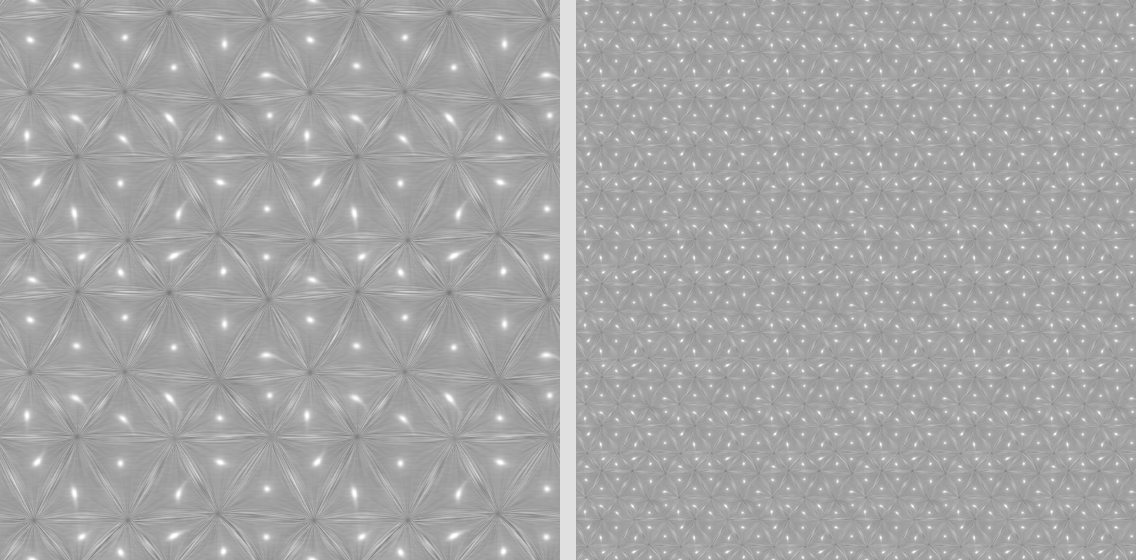
Left: one tile. Right: repeated 3 by 3.
Write a Shadertoy shader that draws this pattern.

```glsl
// Tufted grey satin: a jittered triangular net of buttons, pleated folds and soft glints.

vec2 hash2(vec2 p) {
    return fract(sin(vec2(dot(p, vec2(127.1, 311.7)), dot(p, vec2(269.5, 183.3)))) * 43758.5);
}

// Gradient noise that wraps at the given period
float corner(vec2 cell, vec2 offset, vec2 period) {
    float angle = 6.2832 * hash2(mod(cell, period)).x;
    return dot(vec2(cos(angle), sin(angle)), offset);
}

float noise(vec2 p, vec2 period) {
    vec2 i = floor(p), f = p - i, e = vec2(1, 0);
    vec2 u = f * f * f * (f * (f * 6.0 - 15.0) + 10.0);
    return mix(mix(corner(i, f, period), corner(i + e, f - e, period), u.x),
               mix(corner(i + e.yx, f - e.yx, period), corner(i + 1.0, f - 1.0, period), u.x), u.y);
}

float bell(float x) { return exp(-x * x); }

// The net repeats after 3 columns and 4 rows
vec2 seedOf(vec2 id, float salt) {
    return hash2(mod(id, vec2(3, 4)) + salt * vec2(5.3, 9.1));
}

// Button position; alternate rows are staggered and sit a little lower
vec2 button(vec2 id) {
    float odd = mod(id.y, 2.0);
    vec2 jitter = (seedOf(id, 1.0) - 0.5) * vec2(0.12, 0.14);
    return (id + vec2(0.5 * odd, 0.16 * odd - 0.16) + jitter) * vec2(1, 0.75);
}

// Dark dimple with pleats fanning out around it
float dimple(vec2 q, vec2 seed) {
    float d = length(q);
    float turn = atan(q.y, q.x + 1e-5) / 6.2832;
    float rays = noise(vec2(turn * 72.0, d * 2.0 + floor(seed.x * 60.0)), vec2(72));
    return 0.16 * rays * exp(-4.5 * d) * smoothstep(0.01, 0.12, d)
         - 0.17 * seed.y * bell(d / 0.028) - 0.025 * bell(d / 0.2);
}

// Spindle of streaks between two buttons, sometimes with a bowed crease
float fold(vec2 p, vec2 a, vec2 b, vec2 seed) {
    vec2 along = b - a, q = p - a;
    float t = dot(q, along) / dot(along, along);
    float inside = smoothstep(0.0, 0.12, t) * smoothstep(1.0, 0.88, t);
    if (inside <= 0.0) return 0.0;
    float arch = t * (1.0 - t);
    float crease = smoothstep(0.5, 1.0, seed.x);
    float d = (along.x * q.y - along.y * q.x) / length(along);
    d += (seed.y - 0.5) * crease * 0.6 * arch;
    float width = 0.025 + 0.22 * arch;
    float streaks = noise(vec2(t * 3.0 + seed.x * 30.0, d / width * 4.5 + seed.y * 40.0), vec2(89));
    float wear = 0.6 + noise(vec2(t * 9.0, seed.x * 50.0), vec2(89));
    float shade = bell(d / width) * (0.19 * streaks + 0.03);
    shade += 0.16 * seed.y * bell((t - 0.5) / 0.13) * bell(d / 0.035) * (0.7 + streaks);
    shade += crease * wear * (0.09 * bell((d - 0.03) / 0.018) - 0.17 * bell(d / 0.012));
    return shade * inside;
}

// Highlight on a cushion: bright core, halo and a curved tail
float glint(vec2 p, vec2 center, vec2 seed) {
    vec2 q = p - center - (seed - 0.5) * vec2(0.13, 0.1);
    float angle = (seed.x - 0.5) * 3.2;
    q = mat2(cos(angle), -sin(angle), sin(angle), cos(angle)) * q;
    float bend = q.y - (seed.y - 0.5) * 5.0 * q.x * q.x;
    float tail = fract(seed.x * 7.0 + seed.y * 3.0);
    float core = bell(length(vec2(q.x / (1.0 + tail), bend)) / 0.031);
    return (0.22 + 0.13 * seed.y) * core + 0.085 * bell(length(q) / 0.1)
         + 0.16 * tail * tail * bell((q.x - 0.06) / 0.13) * bell(bend / 0.024);
}

void mainImage(out vec4 fragColor, in vec2 fragCoord) {
    vec2 uv = fragCoord / iResolution.xy;
    vec2 net = uv * vec2(6, 8) - vec2(0.35, 0.78);
    vec2 p = net * vec2(1, 0.75);

    // Cloth base: broad tone and fine horizontal weave
    float shade = 0.622 + 0.025 * noise(uv * 8.0, vec2(4));
    shade += 0.025 * noise(uv * vec2(60, 240), vec2(30, 120));

    // Each button owns three folds and the two cushions above it
    for (int row = -1; row <= 1; row++) {
        for (int col = -1; col <= 1; col++) {
            vec2 id = floor(net) + vec2(col, row);
            vec2 upId = id + vec2(mod(id.y, 2.0) - 1.0, 1);
            vec2 here = button(id), right = button(id + vec2(1, 0));
            vec2 upLeft = button(upId), upRight = button(upId + vec2(1, 0));

            shade += dimple(p - here, seedOf(id, 2.0));
            shade += fold(p, here, right, seedOf(id, 3.0));
            shade += fold(p, here, upLeft, seedOf(id, 4.0));
            shade += fold(p, here, upRight, seedOf(id, 5.0));
            shade += glint(p, (here + right + upRight) / 3.0, seedOf(id, 6.0));
            shade += glint(p, (here + upLeft + upRight) / 3.0, seedOf(id, 7.0));
        }
    }
    fragColor = vec4(vec3(clamp(shade, 0.0, 1.0)), 1.0);
}
```
